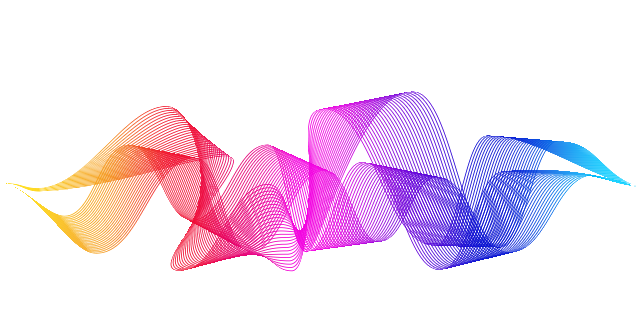
Give the GLSL for this background, as a WebGL 1 fragment shader.

```glsl
precision highp float;
// Two twisting ribbons of fine lines on white, coloured from yellow to cyan.
// Each ribbon is a chain of patches blending two cubic edges: the rulings that
// pass through a pixel are found by sign changes, and give its place between lines.

uniform vec2 u_resolution;

const vec2 SHEET = vec2(768.0, 390.0); // design units, y pointing down
const float GAPS = 26.0;               // spaces between the lines of a ribbon
const float HALF_LINE = 0.5;
const int STEPS = 24;

float cross2(vec2 a, vec2 b) { return a.x * b.y - a.y * b.x; }

// Both edges at once: xy is the first edge, zw the second.
vec4 bezier(vec4 a, vec4 b, vec4 c, vec4 d, float t) {
  float u = 1.0 - t;
  return u * u * (u * a + 3.0 * t * b) + t * t * (3.0 * u * c + t * d);
}

// Positive when p lies left of the ruling that joins the two edges.
float side(vec2 p, vec4 k) { return cross2(p - k.xy, k.zw - k.xy); }

// Share of a pixel covered by a line at distance d.
float stroke(float d, float px) {
  return clamp(0.5 + (HALF_LINE - d) / px, 0.0, 1.0)
       - clamp(0.5 - (HALF_LINE + d) / px, 0.0, 1.0);
}

// Ink where ruling k crosses p; step is the edges' travel along the ribbon.
float lineInk(vec2 p, vec4 k, vec4 step4, float px) {
  vec2 span = k.zw - k.xy;
  float s = dot(p - k.xy, span) / max(dot(span, span), 1e-5);
  float inside = clamp(s, 0.0, 1.0);
  float outside = distance(p, k.xy + span * inside);
  vec2 travel = mix(step4.xy, step4.zw, inside);
  float gap = abs(cross2(span, travel)) / max(length(travel), 1e-4) / GAPS;
  float index = floor(inside * GAPS + 0.5);
  float fine = stroke(length(vec2((inside * GAPS - index) * gap, outside)), px);
  float dense = min(0.95, 2.0 * HALF_LINE / max(gap, 1e-4));
  dense *= clamp(0.5 + (HALF_LINE - outside) / px, 0.0, 1.0);
  return mix(dense, fine, smoothstep(px, 2.0 * px, gap));
}

// Paper left clear by one patch with end knots a, d and handles b, c.
float fold(vec2 p, float px, vec4 a, vec4 b, vec4 c, vec4 d) {
  vec4 low = min(min(a, b), min(c, d));
  vec4 high = max(max(a, b), max(c, d));
  if (any(lessThan(p, min(low.xy, low.zw) - 3.0)) ||
      any(greaterThan(p, max(high.xy, high.zw) + 3.0))) return 1.0;
  float clear = 1.0;
  vec4 last = a;
  float f0 = side(p, a);
  for (int i = 1; i <= STEPS; i++) {
    vec4 next = bezier(a, b, c, d, float(i) / float(STEPS));
    float f1 = side(p, next);
    if ((f0 < 0.0) != (f1 < 0.0)) {
      float t = (float(i) - 1.0 + f0 / (f0 - f1)) / float(STEPS);
      clear *= 1.0 - lineInk(p, bezier(a, b, c, d, t), next - last, px);
    }
    last = next;
    f0 = f1;
  }
  return clear;
}

// Half a wave between two crests, level at both ends.
float swell(vec2 p, float px, vec4 a, vec4 d) {
  vec4 reach = (d - a) * vec4(0.45, 0.0, 0.45, 0.0);
  return fold(p, px, a, a + reach, d - reach, d);
}

// Ribbon with the tall arch and the backward loop.
float loopRibbon(vec2 p, float px, vec4 tipL, vec4 tipR) {
  vec4 neck = vec4(46, 227, 47, 230);
  vec4 peak = vec4(200, 128, 280, 192);
  vec4 loop = vec4(300, 303, 216, 326);
  vec4 hump = vec4(350, 326, 322, 222);
  vec4 rise = vec4(371, 225, 368, 303);
  vec4 arch = vec4(388, 131, 495, 110);
  vec4 dip = vec4(522, 296, 600, 298);
  vec4 crest = vec4(585, 163, 670, 170);
  float clear = swell(p, px, tipL, neck);
  clear *= fold(p, px, neck, vec4(105, 225, 130, 231), vec4(150, 128, 275, 172), peak);
  clear *= fold(p, px, peak, vec4(250, 128, 286, 215), vec4(235, 295, 170, 326), loop);
  clear *= swell(p, px, loop, hump);
  clear *= fold(p, px, hump, vec4(366, 326, 350, 222), vec4(369, 270, 350, 303), rise);
  clear *= fold(p, px, rise, vec4(373, 180, 385, 303), vec4(360, 131, 430, 110), arch);
  clear *= swell(p, px, arch, dip) * swell(p, px, dip, crest);
  return clear * fold(p, px, crest, vec4(640, 163, 715, 170), vec4(705, 212, 718, 206), tipR);
}

// Lower ribbon: a plain run of waves.
float waveRibbon(vec2 p, float px, vec4 tipL, vec4 tipR) {
  vec4 dip1 = vec4(78, 260, 115, 305), peak1 = vec4(155, 174, 235, 190);
  vec4 dip2 = vec4(230, 265, 300, 303), peak2 = vec4(322, 174, 390, 205);
  vec4 dip3 = vec4(368, 303, 455, 291), peak3 = vec4(435, 195, 525, 213);
  vec4 dip4 = vec4(528, 325, 612, 304), peak4 = vec4(605, 206, 712, 211);
  float clear = fold(p, px, tipL, vec4(35, 230, 50, 235), vec4(58, 260, 85, 305), dip1);
  clear *= swell(p, px, dip1, peak1) * swell(p, px, peak1, dip2);
  clear *= swell(p, px, dip2, peak2) * swell(p, px, peak2, dip3);
  clear *= swell(p, px, dip3, peak3) * swell(p, px, peak3, dip4);
  clear *= swell(p, px, dip4, peak4);
  return clear * fold(p, px, peak4, vec4(650, 202, 722, 211), vec4(705, 204, 728, 220), tipR);
}

// Ink colour along the sheet.
vec3 spectrum(float x) {
  vec3 c = mix(vec3(1.0, 0.85, 0.0), vec3(0.96, 0.62, 0.08), smoothstep(20.0, 125.0, x));
  c = mix(c, vec3(0.94, 0.05, 0.18), smoothstep(110.0, 215.0, x));
  c = mix(c, vec3(0.9, 0.0, 0.45), smoothstep(215.0, 300.0, x));
  c = mix(c, vec3(0.95, 0.0, 0.88), smoothstep(285.0, 365.0, x));
  c = mix(c, vec3(0.35, 0.0, 0.85), smoothstep(375.0, 520.0, x));
  c = mix(c, vec3(0.02, 0.06, 0.82), smoothstep(500.0, 585.0, x));
  return mix(c, vec3(0.0, 0.8, 1.0), smoothstep(590.0, 740.0, x));
}

void main() {
  vec2 p = gl_FragCoord.xy / u_resolution * SHEET;
  p.y = SHEET.y - p.y;
  float px = SHEET.x / u_resolution.x;
  vec4 tipL = vec4(8, 221, 8, 221), tipR = vec4(762, 224, 762, 224);
  float clear = loopRibbon(p, px, tipL, tipR) * waveRibbon(p, px, tipL, tipR);
  gl_FragColor = vec4(mix(spectrum(p.x), vec3(1.0), clear), 1.0);
}
```
